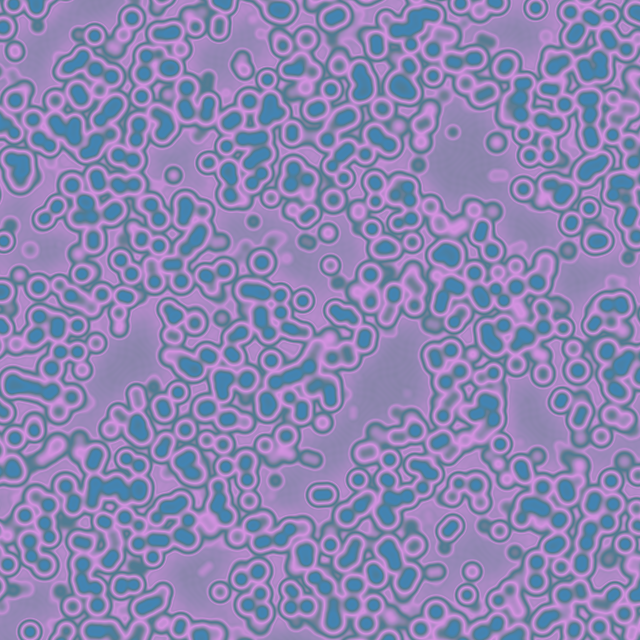
Reproduce this pattern procedurally as a three.js fragment shader.

```glsl
varying vec2 vUv;

const float CELLS = 30.0;         // grains across the canvas
const float JITTER = 0.85;        // scatter inside each cell
const float GRAIN_SIZE = 0.31;    // falloff radius, in cells
const float SIZE_SPREAD = 0.14;   // relative variation of the radius
const float STRETCH = 0.5;        // longest half length, in cells
const float RING_PERIOD = 3.6;    // level step between dark bands
const float RING_SHARPNESS = 0.5; // 0 = round waves, 1 = pointed waves
const float CORE_DAMPING = 0.55;  // slows the banding inside merged cores
const float RING_LIFT = 0.2;      // outer rings are paler than cores
const float HALO_SIZE = 1.0;      // reach of the pink glow, in cells
const float VOID_DEPTH = 7.0;     // how strongly empty areas fade grains
const float TAU = 6.2831853;

const vec3 BLUE  = vec3(0.26, 0.52, 0.71);
const vec3 TEAL  = vec3(0.32, 0.48, 0.57);
const vec3 SLATE = vec3(0.47, 0.50, 0.60);
const vec3 LILAC = vec3(0.58, 0.53, 0.71);
const vec3 MAUVE = vec3(0.69, 0.54, 0.78);
const vec3 PINK  = vec3(0.83, 0.57, 0.88);

vec3 hash3(vec2 p) {
  vec3 q = fract(vec3(p.xyx) * vec3(0.1031, 0.1030, 0.0973));
  q += dot(q, q.yxz + 33.33);
  return fract((q.xxy + q.yzz) * q.zyx);
}

// Broad empty areas, 0 = crowded, 1 = bare
float voidMask(vec2 p) {
  float s = sin(p.x * 17.0 + 2.1 * sin(p.y * 9.0 + 0.7))
          + sin(p.y * 21.0 + 1.8 * sin(p.x * 13.0 + 2.0))
          + 0.8 * sin(dot(p, vec2(29.0, -24.0)) + 1.5 * sin(p.y * 15.0));
  return smoothstep(0.6, 1.7, s);
}

// Sums the grains: x = sharp field, y = wide halo
vec2 grainField(vec2 p) {
  vec2 home = floor(p);
  vec2 field = vec2(0.0);
  for (int j = -2; j <= 2; j++) {
    for (int i = -2; i <= 2; i++) {
      vec2 cell = home + vec2(float(i), float(j));
      vec3 place = hash3(cell + 17.0);
      vec3 trait = hash3(cell + 141.0);
      vec2 center = cell + 0.5 + JITTER * (place.xy - 0.5);

      // Some grains are short capsules in a random direction
      vec2 offset = p - center;
      vec2 axis = vec2(cos(TAU * place.z), sin(TAU * place.z));
      float halfLength = STRETCH * max(trait.y - 0.55, 0.0);
      offset -= axis * clamp(dot(offset, axis), -halfLength, halfLength);

      // A few grains survive inside the empty areas
      float fade = voidMask(center / CELLS) * smoothstep(0.08, 0.25, trait.z);
      float size = GRAIN_SIZE * (1.0 + SIZE_SPREAD * (2.0 * trait.z - 1.0));
      float strength = 0.2 - 6.0 * pow(trait.x, 6.0) - VOID_DEPTH * fade;
      float d2 = dot(offset, offset);
      field.x += exp(strength - d2 / (size * size));
      field.y += exp(0.5 * strength - d2 / (HALO_SIZE * HALO_SIZE));
    }
  }
  return field;
}

// Blue through teal and lilac to pink
vec3 ramp(float v) {
  vec3 color = mix(BLUE, TEAL, clamp(v / 0.2, 0.0, 1.0));
  color = mix(color, SLATE, clamp((v - 0.2) / 0.2, 0.0, 1.0));
  color = mix(color, LILAC, clamp((v - 0.4) / 0.2, 0.0, 1.0));
  color = mix(color, MAUVE, clamp((v - 0.6) / 0.2, 0.0, 1.0));
  return mix(color, PINK, clamp((v - 0.8) / 0.2, 0.0, 1.0));
}

// Repeating bands, 0 on whole numbers and 1 halfway between
float bandWave(float x) {
  float rounded = 0.5 - 0.5 * cos(TAU * x);
  float pointed = 1.0 - abs(2.0 * fract(x) - 1.0);
  return mix(rounded, pointed, RING_SHARPNESS);
}

void main() {
  vec2 field = grainField(vUv * CELLS);
  float level = -log(field.x + 0.00001);
  level = level < 0.0 ? level * CORE_DAMPING : level;

  // Concentric bands that follow the merged outlines
  float bands = bandWave(level / RING_PERIOD);
  bands = mix(bands, 0.9, RING_LIFT * smoothstep(1.5, 3.4, level));

  // Lilac ground, pinker near the grains, with faint ripples
  float ripple = sin(vUv.x * 310.0 + 3.0 * sin(vUv.y * 97.0))
               * sin(vUv.y * 270.0 + 3.0 * sin(vUv.x * 83.0));
  float ground = 0.54 + 0.28 * smoothstep(0.1, 2.0, field.y) + 0.02 * ripple;

  float ringed = 1.0 - smoothstep(4.4, 7.2, level);
  gl_FragColor = vec4(ramp(mix(ground, bands, ringed)), 1.0);
}
```
